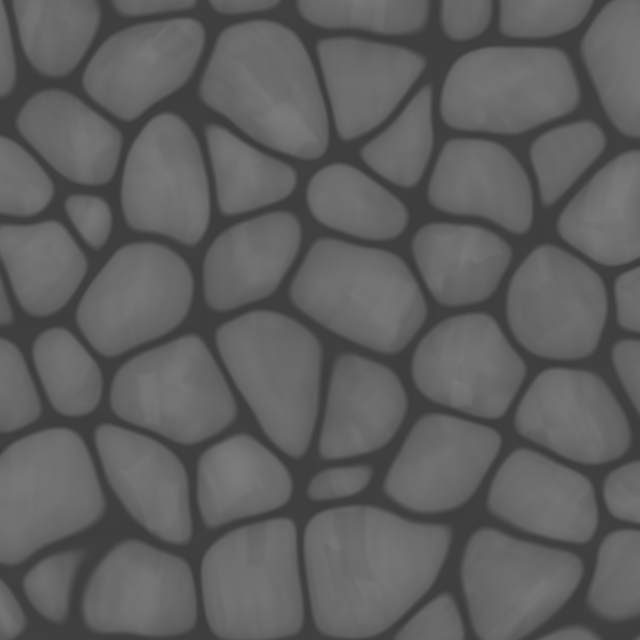
This texture is drawn by a WebGL 2 fragment shader. Its source:

```glsl
#version 300 es
precision highp float;

uniform vec2 u_resolution;
out vec4 fragColor;

const float CELLS = 6.4;          // stones across the canvas
const float JITTER = 0.84;        // scatter of stone centres
const float SIZE_SPREAD = 0.36;   // difference between large and small stones
const float WARP = 0.24;          // bend of the outlines
const float ROUNDING = 13.0;      // lower values round the corners more
const float HALF_GAP = 0.041;     // half width of the mortar, in cells
const float FEATHER = 0.034;      // softness of the stone edge, in cells
const int DABS = 10;              // brush dabs per stone
const float DAB_OPACITY = 0.42;
const float MORTAR_TONE = 0.248;
const float STONE_TONE = 0.402;
const vec3 TINT = vec3(0.998, 0.998, 1.006);

float hash(vec2 p) {
    return fract(sin(dot(p, vec2(127.1, 311.7))) * 43758.5453);
}

vec2 hash2(vec2 p) {
    return vec2(hash(p), hash(p + vec2(37.3, 17.9)));
}

float noise(vec2 p) {
    vec2 i = floor(p);
    vec2 f = fract(p);
    f = f * f * (3.0 - 2.0 * f);
    return mix(mix(hash(i), hash(i + vec2(1, 0)), f.x),
               mix(hash(i + vec2(0, 1)), hash(i + vec2(1, 1)), f.x), f.y);
}

vec2 noise2(vec2 p) {
    return vec2(noise(p), noise(p + vec2(41.7, 23.1))) - 0.5;
}

mat2 rotation(float angle) {
    float c = cos(angle), s = sin(angle);
    return mat2(c, -s, s, c);
}

vec2 stoneCentre(vec2 cell) {
    return cell + 0.5 + JITTER * (hash2(cell) - 0.5);
}

// Squared distance less the stone's weight: heavier stones claim more room
float power(vec2 p, vec2 cell) {
    vec2 toCentre = p - stoneCentre(cell);
    return dot(toCentre, toCentre) - SIZE_SPREAD * hash(cell + 71.3);
}

vec2 owningCell(vec2 p) {
    vec2 base = floor(p), owner = base;
    float best = 1e5;
    for (int y = -2; y <= 2; y++)
    for (int x = -2; x <= 2; x++) {
        vec2 cell = base + vec2(x, y);
        float d = power(p, cell);
        if (d < best) { best = d; owner = cell; }
    }
    return owner;
}

// Smooth minimum of the distances to all borders of a stone
float borderDistance(vec2 p, vec2 owner) {
    vec2 centre = stoneCentre(owner);
    float own = power(p, owner), sum = 0.0;
    for (int y = -2; y <= 2; y++)
    for (int x = -2; x <= 2; x++) {
        if (x == 0 && y == 0) continue;
        vec2 cell = owner + vec2(x, y);
        float span = max(length(stoneCentre(cell) - centre), 0.05);
        sum += exp(-ROUNDING * (power(p, cell) - own) / (2.0 * span));
    }
    return -log(sum) / ROUNDING;
}

// Overlapping flat brush dabs along the axis of the stone
float paintedTone(vec2 p, vec2 cell, float depth) {
    vec2 local = rotation((hash(cell + 5.1) - 0.5) * 1.5) * (p - stoneCentre(cell));
    vec2 ragged = local + 0.07 * noise2(local * vec2(9.0, 5.0) + cell * 7.0);
    float tone = STONE_TONE + 0.03 * (hash(cell + 9.7) - 0.5);
    tone += 0.025 * clamp(p.y - stoneCentre(cell).y, -0.6, 0.6);
    for (int i = 0; i < DABS; i++) {
        vec2 seed = cell + float(i) * vec2(13.7, 29.3);
        vec2 offset = (hash2(seed + 2.3) - 0.5) * vec2(0.75, 0.85);
        vec2 halfSize = vec2(0.07, 0.13) + vec2(0.15, 0.22) * hash2(seed + 4.9);
        vec2 q = abs(rotation((hash(seed + 6.1) - 0.5) * 0.5) * (ragged - offset)) - halfSize;
        float soft = mix(0.02, 0.12, hash(seed + 8.2));
        float cover = 1.0 - smoothstep(-soft, soft, max(q.x, q.y));
        float dabTone = mix(0.375, 0.495, hash(seed + 3.4)) - 0.06 * length(offset);
        tone = mix(tone, dabTone, DAB_OPACITY * cover);
    }
    // Fine streaks, a lit crown and a dark rim
    tone += 0.014 * (noise(local * vec2(16.0, 3.5) + cell * 3.0) - 0.5);
    tone += 0.035 * smoothstep(0.08, 0.42, depth);
    return tone - 0.028 * (1.0 - smoothstep(HALF_GAP, HALF_GAP + 0.12, depth));
}

void main() {
    vec2 p = CELLS * gl_FragCoord.xy / u_resolution.y + vec2(3.0, 8.0);
    p += 2.0 * WARP * noise2(p * 0.9) + 0.05 * noise2(p * 3.1);

    vec2 cell = owningCell(p);
    float depth = borderDistance(p, cell);
    float stone = smoothstep(HALF_GAP - FEATHER, HALF_GAP + FEATHER, depth);
    float mortar = MORTAR_TONE + 0.012 * (noise(p * 4.0) - 0.5);
    float tone = mix(mortar, paintedTone(p, cell, depth), stone);
    fragColor = vec4(tone * TINT, 1.0);
}
```
